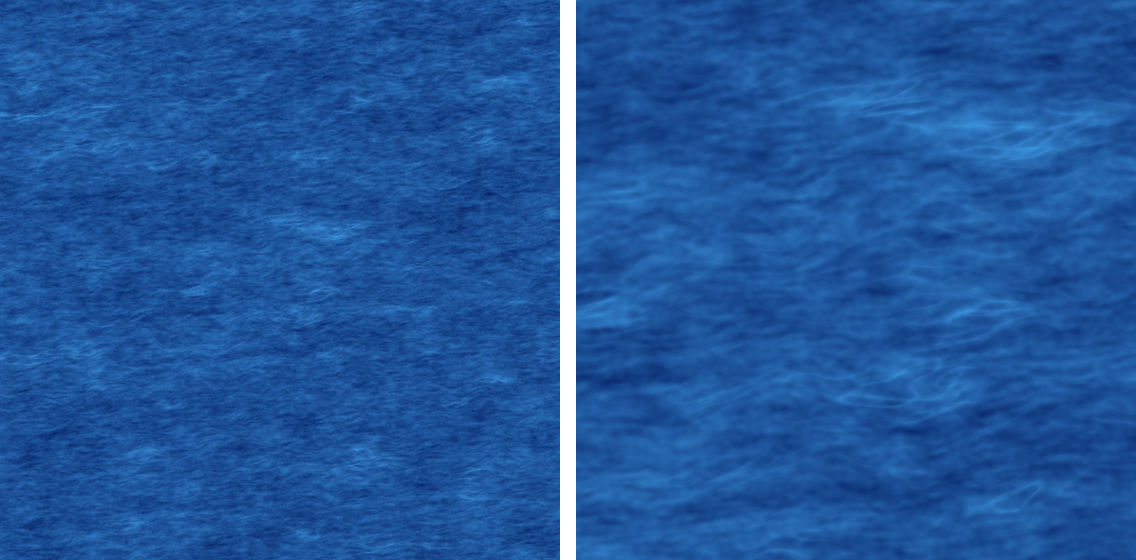
Left: the whole. Right: its middle third, enlarged.
Write a WebGL 1 fragment shader that draws this texture.

```glsl
precision highp float;
uniform vec2 u_resolution;

vec2 hash2(vec2 cell) {
  vec3 q = fract(cell.xyx * vec3(0.1031, 0.1030, 0.0973));
  q += dot(q, q.yzx + 33.33);
  return fract((q.xx + q.yz) * q.zy) * 2.0 - 1.0;
}

// Gradient noise, roughly -0.7 to 0.7
float noise(vec2 p) {
  vec2 i = floor(p), f = fract(p);
  vec2 u = f * f * f * (f * (f * 6.0 - 15.0) + 10.0);
  float a = dot(hash2(i), f);
  float b = dot(hash2(i + vec2(1.0, 0.0)), f - vec2(1.0, 0.0));
  float c = dot(hash2(i + vec2(0.0, 1.0)), f - vec2(0.0, 1.0));
  float d = dot(hash2(i + 1.0), f - 1.0);
  return mix(mix(a, b, u.x), mix(c, d, u.x), u.y);
}

// Narrow bright lines along the zero crossings of the noise
float crest(vec2 p) {
  return pow(max(1.0 - 2.6 * abs(noise(p)), 0.0), 3.0);
}

void main() {
  vec2 uv = gl_FragCoord.xy / u_resolution.y;

  // Streaks rise slightly to the right and undulate
  vec2 p = uv + 7.0;
  p.y -= 0.07 * p.x;
  p.y += 0.010 * noise(uv * vec2(12.0, 17.0) + 3.0);
  p.y += 0.004 * noise(uv * vec2(34.0, 50.0) + 19.0);

  // Broad swells down to fine ripples
  float swell = noise(p * vec2(3.0, 7.5)) + 0.8 * noise(p * vec2(6.0, 18.0) + 31.0);
  float tone = 0.075 * swell;
  vec2 scale = vec2(10.0, 38.0);
  float strength = 0.076;
  for (int i = 0; i < 4; i++) {
    tone += strength * noise(p * scale + 17.0 * float(i));
    scale *= vec2(1.85, 1.72);
    strength *= 1.12;
  }
  tone += 0.06 * noise(uv * vec2(170.0, 235.0));

  // Thin wave crests, strongest in scattered glinting patches
  vec2 tilted = p - vec2(0.0, 0.1 * uv.x);
  float ripples = crest(tilted * vec2(17.0, 68.0) + 5.0)
                + 0.9 * crest(tilted * vec2(30.0, 115.0) + 47.0);
  float patches = noise(p * vec2(10.0, 28.0) + 61.0) + 0.35 * swell;
  float glint = smoothstep(0.08, 0.5, patches);
  tone += 0.027 * (ripples - 0.65) + glint * (0.012 + 0.085 * ripples);

  vec3 water = vec3(0.11, 0.318, 0.594);
  gl_FragColor = vec4(water + tone * vec3(0.47, 1.0, 1.06), 1.0);
}
```
